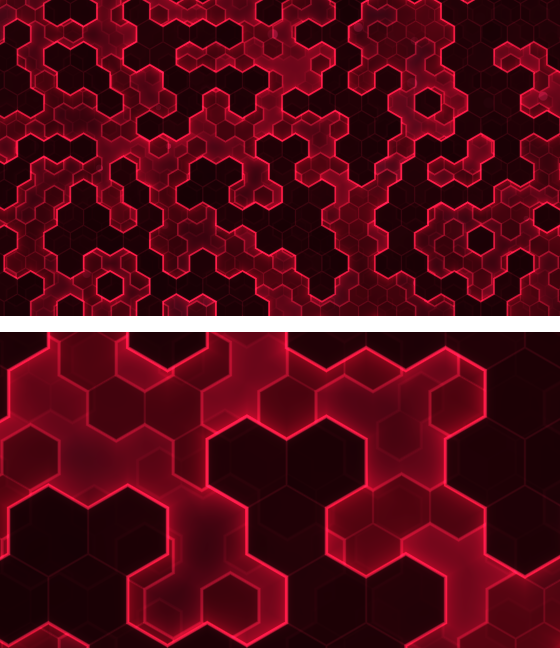
Top, the full canvas; bottom, a detail of the centre.
Give the GLSL for this background, as a WebGL 2 fragment shader.

```glsl
#version 300 es
precision highp float;
// Glowing honeycomb: three stacked layers of pointy-top hexagons over red smoke.
// A hash switches cells on; each layer finds the signed distance to the outline
// of its lit clusters, which drives the dark fill, bright rim and outer glow.

uniform vec2 u_resolution;
out vec4 fragColor;

// Sizes are fractions of the canvas height; a size is one cell's width.
#define LARGE_SIZE 0.0838
#define MEDIUM_SIZE 0.0602
#define SMALL_SIZE 0.0460
#define LARGE_DENSITY 0.45
#define MEDIUM_DENSITY 0.52
#define SMALL_DENSITY 0.40
#define RIM_WIDTH 0.0032
#define GLOW_REACH 0.0110
#define DARK_FILL vec3(0.095, 0.004, 0.017)
#define RED_FILL vec3(0.235, 0.008, 0.035)
#define RIM_COLOUR vec3(0.62, 0.085, 0.19)
#define GLOW_COLOUR vec3(0.34, 0.015, 0.065)

const vec2 LATTICE = vec2(1.0, 1.7320508);

float hash(vec2 p) {
    return fract(sin(dot(p, vec2(127.1, 311.7))) * 43758.5453);
}

float noise(vec2 p) {
    vec2 i = floor(p), f = fract(p);
    f = f * f * (3.0 - 2.0 * f);
    return mix(mix(hash(i), hash(i + vec2(1, 0)), f.x),
               mix(hash(i + vec2(0, 1)), hash(i + vec2(1, 1)), f.x), f.y);
}

float fbm(vec2 p) {
    float sum = 0.0, amplitude = 0.5;
    for (int i = 0; i < 4; i++) {
        sum += amplitude * noise(p);
        p = p * 2.03 + 17.3;
        amplitude *= 0.5;
    }
    return sum;
}

// Signed distance to a pointy-top hexagon one unit wide.
float hexagon(vec2 p) {
    p = abs(p);
    return max(p.x, dot(p, 0.5 * LATTICE)) - 0.5;
}

float cellHash(vec2 centre, float seed) {
    return hash(floor(centre / (0.5 * LATTICE) + 0.5) + seed);
}

// x: signed distance to the lit clusters, y: distance to own border, z: own hash.
vec3 honeycomb(vec2 p, float density, float seed) {
    vec2 a = mod(p, LATTICE) - 0.5 * LATTICE;
    vec2 b = mod(p - 0.5 * LATTICE, LATTICE) - 0.5 * LATTICE;
    vec2 local = dot(a, a) < dot(b, b) ? a : b;
    vec2 centre = p - local;
    float own = cellHash(centre, seed);
    bool lit = own < density;
    float border = -hexagon(local);
    float across = 1.0;
    for (int i = 0; i < 6; i++) {
        float angle = float(i) * 1.0471976;
        vec2 offset = vec2(cos(angle), sin(angle));
        bool neighbourLit = cellHash(centre + offset, seed) < density;
        if (neighbourLit != lit) across = min(across, hexagon(local - offset));
    }
    return vec3(lit ? -across : across, border, own / density);
}

// Lays one honeycomb over the colour: glow, translucent fill, seams, then rim.
vec3 paintLayer(vec3 colour, vec2 uv, float size, float density, float seed,
                vec3 fill, float opacity, float seam, float light) {
    float pixel = 1.0 / u_resolution.y;
    vec3 cell = honeycomb(uv / size, density, seed);
    float edge = cell.x * size, border = cell.y * size;
    float inside = smoothstep(pixel, -pixel, edge) * step(cell.z, 1.0 + 1e3 * step(edge, pixel));
    float rim = 1.0 - smoothstep(0.2 * RIM_WIDTH, 0.5 * RIM_WIDTH + pixel, abs(edge));
    float seamLine = 1.0 - smoothstep(0.0, 0.3 * RIM_WIDTH + pixel, border);
    float outer = exp(-max(edge, 0.0) / GLOW_REACH);
    float inner = exp(min(edge, 0.0) / (0.3 * GLOW_REACH));

    colour += GLOW_COLOUR * light * outer * (1.0 - inside);
    colour = mix(colour, fill * (0.8 + 0.4 * cell.z), opacity * inside);
    colour += RIM_COLOUR * inside * (seam * seamLine + 0.22 * light * inner);
    return colour + RIM_COLOUR * light * rim;
}

// Red smoke with dim purple hollows and a few soft out-of-focus discs.
vec3 backdrop(vec2 uv) {
    float smoke = smoothstep(0.25, 0.72, fbm(uv * 5.0 + 3.0));
    float hollow = smoothstep(0.5, 0.75, fbm(uv * 4.0 + 41.0));
    vec3 colour = mix(vec3(0.20, 0.012, 0.05), vec3(0.42, 0.025, 0.10), smoke);
    colour = mix(colour, vec3(0.19, 0.035, 0.09), 0.7 * hollow);
    vec2 grid = uv / 0.2, id = floor(grid);
    vec2 centre = 0.25 + 0.5 * vec2(hash(id + 5.0), hash(id + 9.0));
    float radius = 0.05 + 0.05 * hash(id + 2.0);
    float disc = smoothstep(radius, 0.7 * radius, length(fract(grid) - centre));
    return colour + vec3(0.20, 0.05, 0.11) * disc * step(0.55, hash(id + 13.0));
}

void main() {
    vec2 uv = gl_FragCoord.xy / u_resolution.y;
    float shimmer = 0.65 + 0.7 * fbm(uv * 6.0 + 8.0);
    vec3 colour = backdrop(uv);
    colour = paintLayer(colour, uv, SMALL_SIZE, SMALL_DENSITY, 71.0, RED_FILL, 0.25, 0.04, 0.07);
    colour = paintLayer(colour, uv - vec2(0.021, 0.013), MEDIUM_SIZE, MEDIUM_DENSITY, 37.0,
                        RED_FILL, 0.62, 0.22, 0.34 * shimmer);
    colour = paintLayer(colour, uv - vec2(0.1389, 0.6019), LARGE_SIZE, LARGE_DENSITY, 11.0,
                        DARK_FILL, 0.90, 0.16, 0.85 * shimmer);
    fragColor = vec4(min(colour, 1.0), 1.0);
}
```
